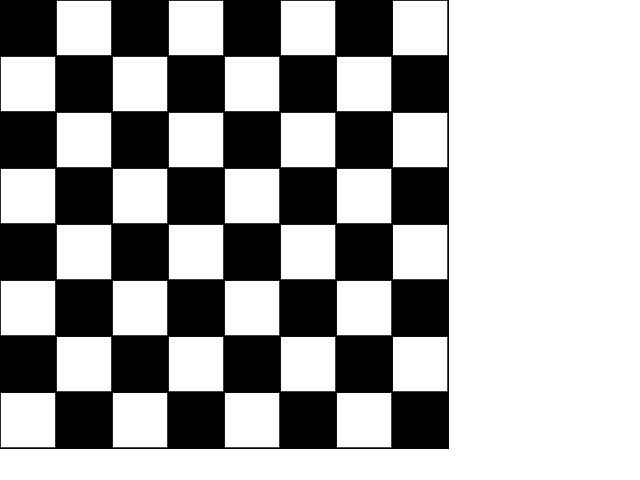
Reproduce this pattern procedurally as a Shadertoy shader.

```glsl
const float CELLS = 8.0;          // repeats across and down
const float CELL_SIZE = 0.1167;   // as a share of canvas height
const float LINE_WIDTH = 0.0035;  // as a share of canvas height
const vec3 INK = vec3(0.0);
const vec3 PAPER = vec3(1.0);

// Coverage of a line centred on distance zero
float lineCoverage(float dist, float pixel) {
    return clamp((0.5 * LINE_WIDTH - abs(dist)) / pixel + 0.5, 0.0, 1.0);
}

// Distance to the nearest side of the enclosing cell
float gridDistance(vec2 p) {
    vec2 toSide = 0.5 * CELL_SIZE - abs(mod(p, CELL_SIZE) - 0.5 * CELL_SIZE);
    return min(toSide.x, toSide.y);
}

// One on dark cells, zero on light cells
float checker(vec2 p) {
    vec2 cell = floor(p / CELL_SIZE);
    return 1.0 - mod(cell.x + cell.y, 2.0);
}

void mainImage(out vec4 fragColor, in vec2 fragCoord) {
    // Board is anchored to the top left corner
    float pixel = 1.0 / iResolution.y;
    vec2 p = vec2(fragCoord.x, iResolution.y - fragCoord.y) * pixel;

    // Positive outside the board
    vec2 beyond = p - CELLS * CELL_SIZE;
    float outside = max(beyond.x, beyond.y);

    // Filled cells and grid lines inside, outer half of the border outside
    float ink = outside < 0.0
        ? max(checker(p), lineCoverage(gridDistance(p), pixel))
        : lineCoverage(outside, pixel);

    fragColor = vec4(mix(PAPER, INK, ink), 1.0);
}
```
